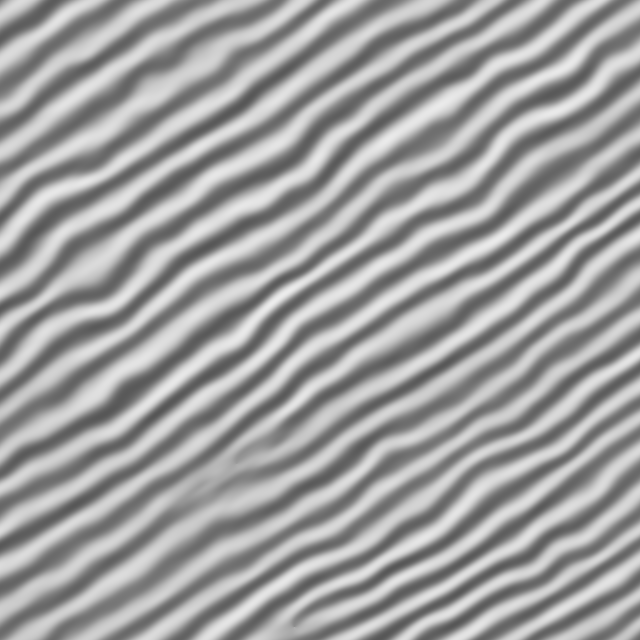
Reproduce this texture procedurally as a WebGL 2 fragment shader.

```glsl
#version 300 es
precision highp float;
// Wavy diagonal grey ridges with forked lines and smeared, worn patches.

#define ROWS 15.5        // ridges up the left edge
#define COLUMNS 11.5     // ridges along the bottom edge
#define CROWDING 1.8     // tightening of ridges to the right
#define BOW 1.6          // bend of ridges across the middle
#define PHASE 0.38       // offset of the first ridge
#define WOBBLE 0.24      // sideways waviness, in ridges
#define MID_GREY 0.622
#define CONTRAST 0.225
#define CONTRAST_WEAR 0.45
#define GRAIN 0.035

uniform vec2 u_resolution;
out vec4 fragColor;

const float TAU = 6.2831853;
const vec2 FORK_LARGE = vec2(0.37, 0.275);
const vec2 FORK_SMALL = vec2(0.46, 0.02);
const vec2 ALONG = vec2(0.84, 0.543);   // mean ridge direction

float hash(vec2 p) {
    vec3 q = fract(vec3(p.xyx) * 0.1031);
    q += dot(q, q.yzx + 33.33);
    return fract((q.x + q.y) * q.z);
}

// Smooth value noise in -1..1
float noise(vec2 p) {
    vec2 cell = floor(p), f = fract(p);
    f = f * f * (3.0 - 2.0 * f);
    float low = mix(hash(cell), hash(cell + vec2(1, 0)), f.x);
    float high = mix(hash(cell + vec2(0, 1)), hash(cell + vec2(1, 1)), f.x);
    return 2.0 * mix(low, high, f.y) - 1.0;
}

// Coordinates along and across the ridges
vec2 ridgeFrame(vec2 p) {
    return vec2(dot(p, ALONG), dot(p, vec2(-ALONG.y, ALONG.x)));
}

// One full turn of phase around a point adds one ridge beyond it
float fork(vec2 p, vec2 center) {
    vec2 d = p - center;
    return atan(d.y, d.x + 1e-6) / TAU;
}

// Smear strength in an ellipse stretched along the ridges
float smear(vec2 p, vec2 center, vec2 radius) {
    vec2 d = ridgeFrame(p - center) / radius;
    return exp(-dot(d, d));
}

// Ridge count at a point: whole numbers lie in the dark grooves
float ridgePhase(vec2 p, vec2 r) {
    float phase = ROWS * p.y - COLUMNS * p.x + CROWDING * p.x * p.y;
    phase += CROWDING * p.y * (1.0 - p.y) + BOW * p.x * (1.0 - p.x);
    phase += fork(p, FORK_LARGE) + fork(p, FORK_SMALL);
    phase += WOBBLE * noise(r * vec2(9.0, 11.0) + 20.0);
    phase += 0.4 * WOBBLE * noise(r * vec2(21.0, 26.0) + 50.0);
    return phase - PHASE;
}

void main() {
    vec2 p = gl_FragCoord.xy / u_resolution;
    vec2 r = ridgeFrame(p);

    // Soft ridge profile with slightly flattened tops and grooves
    float wave = -cos(TAU * ridgePhase(p, r));
    wave *= 1.15 - 0.15 * wave * wave;

    // Contrast drifts along each ridge and fades in the worn patches
    float drift = noise(r * vec2(5.0, 18.0) + 80.0);
    float worn = max(smear(p, FORK_LARGE - 0.01, vec2(0.115, 0.026)),
                     0.8 * smear(p, FORK_SMALL, vec2(0.04, 0.02)));
    float contrast = CONTRAST * (1.0 + CONTRAST_WEAR * drift * 0.6);
    float grey = MID_GREY + contrast * wave * (1.0 - 0.9 * worn);

    // Fine streaks, stronger where the ridges are smeared
    float streak = noise(r * vec2(28.0, 85.0) + 120.0);
    grey += GRAIN * streak * (0.6 + 1.6 * worn) + 0.03 * worn;
    grey += 0.025 * noise(r * vec2(4.0, 7.0) + 160.0);

    fragColor = vec4(vec3(clamp(grey, 0.0, 1.0)), 1.0);
}
```
